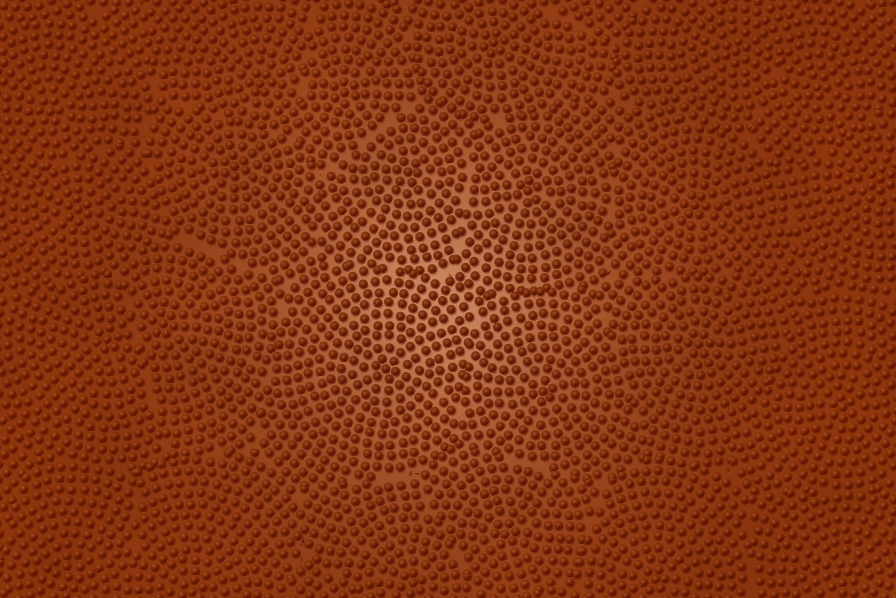
A Shadertoy shader for this texture:

```glsl
// Pebbled orange-brown leather, grains set in arcs, with a warm central glow.

// Layout: canvas heights for the first value, grain spacings for the rest
const float GRAINS_PER_HEIGHT = 49.0;
const float PATCH_SIZE = 13.0;
const float RING_STEP = 0.9;
const float JITTER = 0.2;
const float GRAIN_RADIUS = 0.36;

// Lighting
const vec2 GLOW_CENTER = vec2(-0.015, 0.005);
const vec2 GLOW_SIZE = vec2(0.46, 0.50);
const float CORE_SIZE = 0.16;
const vec2 LIGHT_DIR = vec2(-0.55, 0.83);

// Colours
const vec3 GROUND_EDGE = vec3(0.55, 0.205, 0.05);
const vec3 GROUND_GLOW = vec3(0.71, 0.405, 0.25);
const vec3 GROUND_CORE = vec3(0.83, 0.58, 0.43);
const vec3 GRAIN_EDGE = vec3(0.50, 0.17, 0.02);
const vec3 GRAIN_GLOW = vec3(0.46, 0.165, 0.04);
const vec3 SHADOW = vec3(0.34, 0.05, 0.0);
const vec3 HIGHLIGHT = vec3(0.69, 0.36, 0.20);
const float TAU = 6.28319;

vec2 hash22(vec2 p) {
    vec3 q = fract(vec3(p.xyx) * vec3(0.1031, 0.1030, 0.0973));
    q += dot(q, q.yzx + 33.33);
    return fract((q.xx + q.yz) * q.zy);
}

// Smooth value noise in [0, 1]
float noise(vec2 p) {
    vec2 cell = floor(p);
    vec2 f = fract(p);
    f = f * f * (3.0 - 2.0 * f);
    float low = mix(hash22(cell).x, hash22(cell + vec2(1, 0)).x, f.x);
    float high = mix(hash22(cell + vec2(0, 1)).x, hash22(cell + vec2(1, 1)).x, f.x);
    return mix(low, high, f.y);
}

// Keeps the nearest grain of the rings around seed, on its side of the seam
void ringGrains(vec2 p, vec2 seed, vec2 rival, inout vec2 nearest) {
    vec2 local = p - seed;
    float angle = atan(local.y, local.x);
    float baseRing = floor(length(local) / RING_STEP + 0.5);
    for (int k = -1; k <= 1; k++) {
        float ring = baseRing + float(k);
        if (ring < 0.0) continue;
        float count = max(1.0, floor(TAU * ring * RING_STEP + 0.5));
        float phase = hash22(floor(seed * 7.0) + ring * 3.0).x;
        float slot = floor(angle / TAU * count - phase + 0.5);
        float a = (slot + phase) * TAU / count;
        vec2 center = seed + ring * RING_STEP * vec2(cos(a), sin(a));
        vec2 id = vec2(mod(slot, count), ring) + floor(seed);
        center += (hash22(id + 300.0) - 0.5) * JITTER;
        vec2 offset = p - center;
        bool ownSide = distance(center, seed) < distance(center, rival);
        if (ownSide && dot(offset, offset) < dot(nearest, nearest)) nearest = offset;
    }
}

// Offset from the nearest grain, using the two closest ring patches
vec2 nearestGrain(vec2 p) {
    vec2 cell = floor(p / PATCH_SIZE);
    vec2 first = vec2(1e4), second = vec2(1e4);
    for (int j = -1; j <= 1; j++) {
        for (int i = -1; i <= 1; i++) {
            vec2 id = cell + vec2(i, j);
            vec2 seed = (id + 0.15 + 0.7 * hash22(id + 60.0)) * PATCH_SIZE;
            float d = distance(p, seed);
            if (d < distance(p, first)) { second = first; first = seed; }
            else if (d < distance(p, second)) second = seed;
        }
    }
    vec2 nearest = vec2(4.0);
    ringGrains(p, first, second, nearest);
    ringGrains(p, second, first, nearest);
    return nearest;
}

void mainImage(out vec4 fragColor, in vec2 fragCoord) {
    vec2 p = (fragCoord - 0.5 * iResolution.xy) / iResolution.y;
    float pixel = GRAINS_PER_HEIGHT / iResolution.y;
    vec2 grain = nearestGrain(p * GRAINS_PER_HEIGHT);
    float facing = dot(grain, LIGHT_DIR) / GRAIN_RADIUS;

    // Broad glow with a small bright core
    vec2 fromGlow = p - GLOW_CENTER;
    vec2 scaled = fromGlow / GLOW_SIZE;
    float glow = exp(-1.6 * dot(scaled, scaled));
    float core = exp(-dot(fromGlow, fromGlow) / (CORE_SIZE * CORE_SIZE));

    // Ground with a soft shadow below each grain
    vec3 ground = mix(GROUND_EDGE, GROUND_GLOW, glow);
    ground = mix(ground, GROUND_CORE, 0.65 * core);
    float shadow = 1.0 - smoothstep(0.22, 0.52, length(grain + LIGHT_DIR * 0.12));
    ground = mix(ground, SHADOW, 0.65 * shadow);

    // Rounded grain: dark lower rim, lit upper side, small glint
    vec3 body = mix(GRAIN_EDGE, GRAIN_GLOW, glow);
    body = mix(body, SHADOW, 0.8 * smoothstep(-0.15, 0.95, -facing));
    body += vec3(0.055, 0.04, 0.025) * clamp(facing, 0.0, 1.0);
    float glint = 1.0 - smoothstep(0.02, 0.23, length(grain - LIGHT_DIR * 0.09));
    body = mix(body, HIGHLIGHT, 0.52 * glint);

    float edge = max(0.06, 0.6 * pixel);
    float cover = 1.0 - smoothstep(GRAIN_RADIUS - edge, GRAIN_RADIUS + edge, length(grain));
    vec3 color = mix(ground, body, cover);

    // Gentle mottling
    color *= 1.0 + 0.06 * (noise(p * 9.0 + 80.0) - 0.5);
    fragColor = vec4(clamp(color, 0.0, 1.0), 1.0);
}
```
